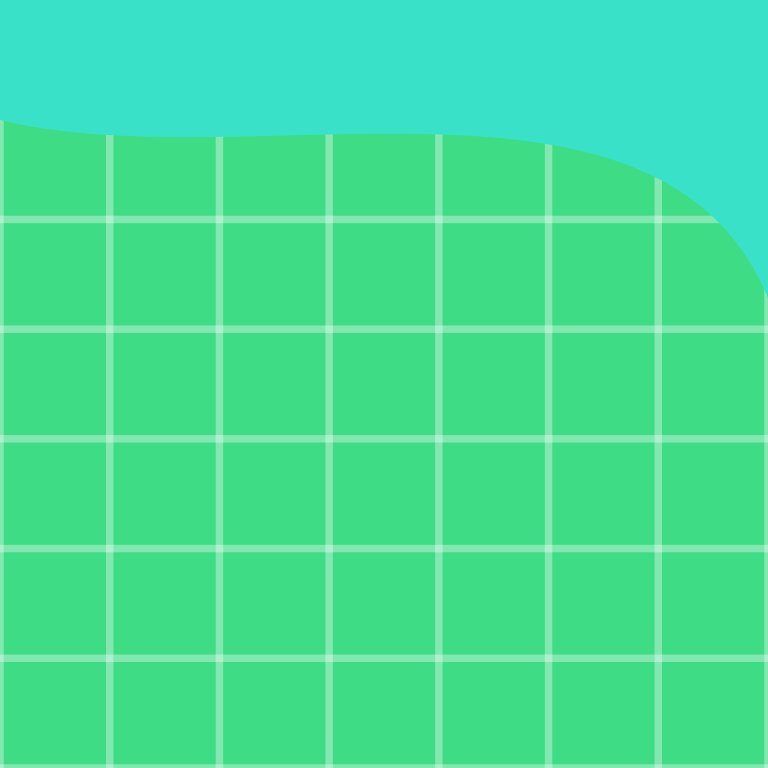
Reproduce this background procedurally as a WebGL 2 fragment shader.

```glsl
#version 300 es
precision highp float;
// A green field with a pale square grid, cut by a smooth hill line under a turquoise sky.

#define CELLS 7.0
#define LINE_WIDTH 0.0097
#define LINE_ALPHA 0.355
#define FIELD_COLOR vec3(0.24, 0.863, 0.52)
#define SKY_COLOR vec3(0.224, 0.884, 0.79)
#define HILL_START vec2(0.0, 0.8438)
#define HILL_PULL_A vec2(0.3255, 0.7643)
#define HILL_PULL_B vec2(0.8594, 0.9505)
#define HILL_END vec2(1.0, 0.612)

uniform vec2 u_resolution;
out vec4 fragColor;

// Point on the cubic Bezier hill line
vec2 hillPoint(float t) {
  float s = 1.0 - t;
  return s * s * s * HILL_START + 3.0 * s * s * t * HILL_PULL_A
       + 3.0 * s * t * t * HILL_PULL_B + t * t * t * HILL_END;
}

// Direction of the hill line
vec2 hillTangent(float t) {
  float s = 1.0 - t;
  return s * s * (HILL_PULL_A - HILL_START)
       + 2.0 * s * t * (HILL_PULL_B - HILL_PULL_A)
       + t * t * (HILL_END - HILL_PULL_B);
}

// Approximate signed distance to the hill line, positive in the sky
float hillDistance(vec2 p) {
  float low = 0.0, high = 1.0;
  for (int i = 0; i < 18; i++) {
    float middle = 0.5 * (low + high);
    if (hillPoint(middle).x < p.x) low = middle;
    else high = middle;
  }
  float t = 0.5 * (low + high);
  vec2 tangent = normalize(hillTangent(t));
  return (p.y - hillPoint(t).y) * tangent.x;
}

// Coverage of the vertical (x) and horizontal (y) grid lines
vec2 gridCoverage(vec2 p, vec2 pixel) {
  vec2 toLine = abs(fract(p * CELLS + 0.5) - 0.5) / CELLS;
  return clamp((0.5 * LINE_WIDTH - toLine) / pixel + 0.5, 0.0, 1.0);
}

void main() {
  vec2 p = gl_FragCoord.xy / u_resolution;
  vec2 pixel = 1.0 / u_resolution;

  // Field with translucent white lines, brighter where they cross
  vec2 lines = LINE_ALPHA * gridCoverage(p, pixel);
  vec3 color = mix(FIELD_COLOR, vec3(1.0), lines.x);
  color = mix(color, vec3(1.0), lines.y);

  // Sky above the hill line
  float sky = clamp(hillDistance(p) / pixel.y + 0.5, 0.0, 1.0);
  color = mix(color, SKY_COLOR, sky);

  fragColor = vec4(color, 1.0);
}
```
